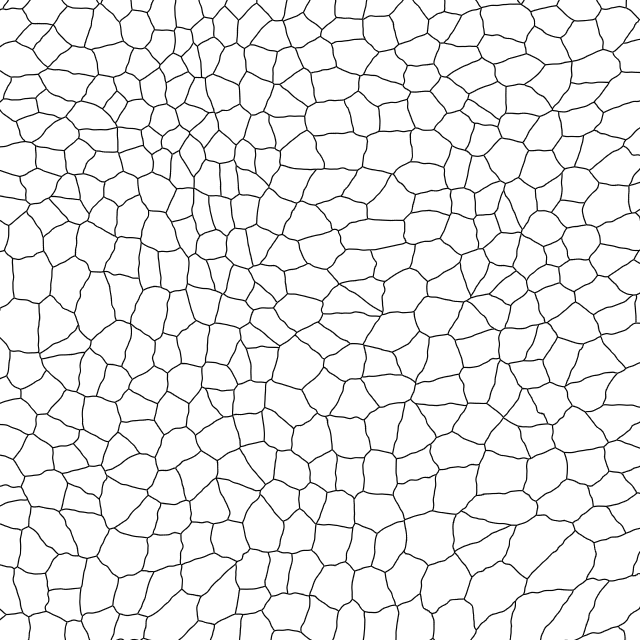
Give the GLSL for this pattern, as a WebGL 2 fragment shader.

```glsl
#version 300 es
precision highp float;
// Thin dark cell walls on white, like a sheet of plant or foam cells.
// A jittered staggered Voronoi grid is drawn in warped space; wall distances
// are mapped back through the warp's Jacobian so every line is equally thin.

#define CELLS 19.8          // cells along the canvas side
#define JITTER 0.78         // irregularity of the cell sites
#define LINE_WIDTH 0.0019   // wall thickness in canvas units
#define GROWTH 0.15         // cells get larger toward the bottom
#define STRETCH 0.30        // diagonal elongation at lower right
#define DRIFT 0.065         // broad variation of size and direction
#define BEND 0.010          // curvature of single walls
#define TREMBLE 0.0036      // fine roughness of the walls

uniform vec2 u_resolution;
out vec4 fragColor;

const vec3 PAPER = vec3(1.0);
const vec3 INK = vec3(0.02);

vec2 hash2(vec2 p) {
    vec3 h = fract(p.xyx * vec3(0.1031, 0.1030, 0.0973));
    h += dot(h, h.yzx + 33.33);
    return fract((h.xx + h.yz) * h.zy);
}

// Smooth two-channel value noise, centred on zero
vec2 noise2(vec2 p) {
    vec2 cell = floor(p), f = fract(p);
    vec2 s = f * f * (3.0 - 2.0 * f);
    vec2 low = mix(hash2(cell), hash2(cell + vec2(1, 0)), s.x);
    vec2 high = mix(hash2(cell + vec2(0, 1)), hash2(cell + vec2(1, 1)), s.x);
    return mix(low, high, s.y) - 0.5;
}

// Canvas position to cell space
vec2 warp(vec2 p) {
    vec2 z = p - 0.5;
    // Conformal size gradient: keeps the cells round while they grow
    vec2 q = z + GROWTH * vec2(2.0 * z.x * z.y, z.y * z.y - z.x * z.x);
    // Elongation along a rising diagonal
    vec2 along = normalize(vec2(1.0, 0.6));
    float reach = max(dot(z, normalize(vec2(1.0, -0.25))) + 0.1, 0.0);
    q -= along * STRETCH * reach * dot(z, along);
    // Irregularity from broad to fine
    q += DRIFT * noise2(p * 4.0 + 7.3);
    q += BEND * noise2(p * 26.0 + 31.7);
    q += TREMBLE * noise2(p * 95.0 + 63.1);
    return q * CELLS + 40.0;
}

// Cell site: every other row is shifted by half a cell
vec2 site(vec2 cell) {
    float shift = 0.5 * mod(cell.y, 2.0);
    return cell + vec2(shift, 0.0) + 0.5 + JITTER * (hash2(cell) - 0.5);
}

// Distance in pixels to the closest cell wall
float wallDistance(vec2 q, vec2 stepX, vec2 stepY) {
    vec2 base = floor(q), home = base;
    float nearest = 1e5;
    for (int j = -2; j <= 2; j++)
    for (int i = -2; i <= 2; i++) {
        vec2 cell = base + vec2(i, j);
        vec2 toSite = site(cell) - q;
        float d = dot(toSite, toSite);
        if (d < nearest) {
            nearest = d;
            home = cell;
        }
    }

    vec2 toHome = site(home) - q;
    float wall = 1e5;
    for (int j = -2; j <= 2; j++)
    for (int i = -2; i <= 2; i++) {
        if (i == 0 && j == 0) continue;
        vec2 toOther = site(home + vec2(i, j)) - q;
        vec2 normal = normalize(toOther - toHome);
        float d = dot(0.5 * (toHome + toOther), normal);
        float perPixel = length(vec2(dot(normal, stepX), dot(normal, stepY)));
        wall = min(wall, d / max(perPixel, 1e-5));
    }
    return wall;
}

void main() {
    vec2 p = gl_FragCoord.xy / u_resolution.y;
    vec2 q = warp(p);
    float wall = wallDistance(q, dFdx(q), dFdy(q));

    // Box-filtered coverage of the thin line
    float width = LINE_WIDTH * u_resolution.y;
    float coverage = clamp(0.5 * width + 0.5 - wall, 0.0, min(width, 1.0));
    fragColor = vec4(mix(PAPER, INK, coverage), 1.0);
}
```
